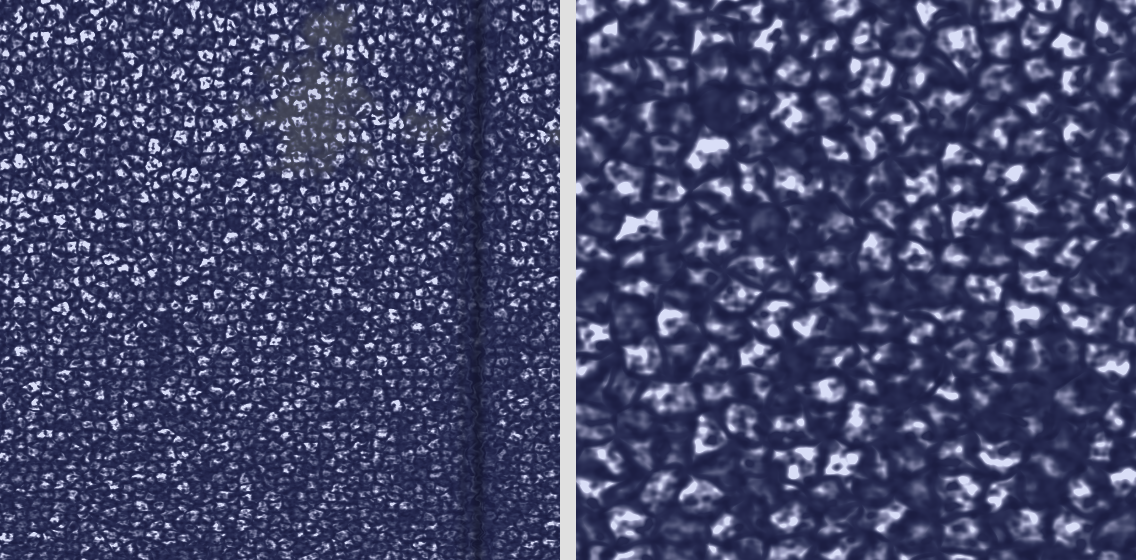
Left: the whole. Right: its middle third, enlarged.
Write a Shadertoy shader that draws this texture.

```glsl
// Navy pebbled leather with glinting grains, a vertical crease and faint worn stains.
#define GRAIN_SCALE 42.0
#define GRAIN_VARIETY 0.24
#define SPECKLE_SCALE 105.0
#define SHEEN 1.45
#define CREASE_X 0.853
#define CREASE_WIDTH 0.036
#define STAIN_STRENGTH 0.55
#define STAIN_COLOR vec3(0.36, 0.37, 0.38)

vec2 hash2(vec2 p) {
    vec3 q = fract(p.xyx * vec3(0.1031, 0.1030, 0.0973));
    q += dot(q, q.yzx + 33.33);
    return fract((q.xx + q.yz) * q.zy);
}

float cornerSlope(vec2 corner, vec2 offset) {
    float angle = 6.2832 * hash2(corner + 17.0).x;
    return dot(vec2(cos(angle), sin(angle)), offset);
}

// Gradient noise, roughly -0.7 to 0.7
float gradientNoise(vec2 p) {
    vec2 i = floor(p), f = fract(p);
    vec2 w = f * f * f * (f * (f * 6.0 - 15.0) + 10.0);
    vec2 e = vec2(1.0, 0.0);
    float low = mix(cornerSlope(i, f), cornerSlope(i + e, f - e), w.x);
    float high = mix(cornerSlope(i + e.yx, f - e.yx), cornerSlope(i + 1.0, f - 1.0), w.x);
    return mix(low, high, w.y);
}

// Weighted cells: x = distance to the valley, y = grain tone, zw = offset from centre
vec4 grainCell(vec2 p) {
    vec2 base = floor(p);
    float nearest = 9.0, second = 9.0, tone = 0.0;
    vec2 fromCentre = vec2(0.0);
    for (int y = -2; y <= 2; y++) {
        for (int x = -2; x <= 2; x++) {
            vec2 id = base + vec2(x, y);
            vec2 rnd = hash2(id + 91.0);
            vec2 offset = p - id - 0.08 - 0.84 * hash2(id);
            float d = length(offset) - GRAIN_VARIETY * rnd.x;
            if (d < nearest) {
                second = nearest;
                nearest = d;
                tone = mix(rnd.y, rnd.x, 0.45);
                fromCentre = offset;
            } else {
                second = min(second, d);
            }
        }
    }
    return vec4(second - nearest, tone, fromCentre);
}

// Shadow to glint, in five equal steps
vec3 leatherRamp(float v) {
    vec3 c = mix(vec3(0.115, 0.125, 0.275), vec3(0.19, 0.21, 0.36), clamp(v * 5.0, 0.0, 1.0));
    c = mix(c, vec3(0.30, 0.32, 0.46), clamp(v * 5.0 - 1.0, 0.0, 1.0));
    c = mix(c, vec3(0.45, 0.46, 0.60), clamp(v * 5.0 - 2.0, 0.0, 1.0));
    c = mix(c, vec3(0.61, 0.62, 0.76), clamp(v * 5.0 - 3.0, 0.0, 1.0));
    return mix(c, vec3(0.85, 0.87, 0.97), clamp(v * 5.0 - 4.0, 0.0, 1.0));
}

// Patchy worn spots: xy = centre, z = radius
float stainMask(vec2 uv) {
    vec3 spots[5] = vec3[5](vec3(0.56, 0.80, 0.13), vec3(0.755, 0.77, 0.045),
        vec3(0.60, 0.75, 0.05), vec3(0.995, 0.76, 0.025), vec3(0.58, 0.95, 0.06));
    float patches = gradientNoise(uv * 22.0) + 0.5 * gradientNoise(uv * 55.0);
    float mask = 0.0;
    for (int i = 0; i < 5; i++) {
        float d = length(uv - spots[i].xy) / spots[i].z;
        mask = max(mask, smoothstep(1.1, 0.2, d + 0.7 * patches));
    }
    return mask;
}

void mainImage(out vec4 fragColor, in vec2 fragCoord) {
    vec2 uv = fragCoord / iResolution.xy;

    // Grains flatten towards the bottom, and wobble out of round
    vec2 p = vec2(uv.x, 1.4 * uv.y - 0.25 * uv.y * uv.y);
    vec2 wobble = vec2(gradientNoise(p * 65.0), gradientNoise(p * 65.0 + 40.0));
    vec4 grain = grainCell(p * GRAIN_SCALE + 0.35 * wobble);

    // Broken glints on the domes, strongest on the upper side
    float dome = smoothstep(0.06, 0.55, grain.x);
    float speckle = gradientNoise(p * SPECKLE_SCALE)
        + 0.4 * gradientNoise(p * SPECKLE_SCALE * 1.9 + 7.0);
    float facets = clamp(0.5 + 1.25 * speckle + 0.35 * dot(grain.zw, vec2(-0.5, 0.85)), 0.04, 1.4);
    float fall = mix(0.72, 1.15, smoothstep(0.0, 0.9, uv.y)) * mix(1.08, 0.88, uv.x);
    float value = SHEEN * fall * dome * facets * mix(0.25, 1.2, grain.y);
    value += 0.06 + 0.14 * speckle * (1.0 - dome);

    // Crease: grains shrink into fine upright wrinkles around a dark fold
    float bend = 0.006 * gradientNoise(vec2(3.0, uv.y * 4.0));
    float across = (uv.x - CREASE_X - bend) / CREASE_WIDTH;
    float crease = exp(-across * across);
    float wrinkles = gradientNoise(vec2(uv.x * 125.0 + 2.0 * wobble.x, uv.y * 42.0));
    value = mix(value, 0.07 + 0.42 * wrinkles + 0.12 * value, 0.9 * crease);
    float fold = exp(-pow(across * 3.2, 2.0)) + 0.5 * exp(-pow((across + 0.75) * 4.5, 2.0));

    vec3 color = leatherRamp(clamp(value, 0.0, 1.0));
    color *= 1.0 - 0.28 * fold;
    color *= 1.0 + 0.12 * min(speckle, 0.0) * (1.0 - dome);
    color = mix(color, max(color * 0.9, STAIN_COLOR), STAIN_STRENGTH * stainMask(uv));
    fragColor = vec4(color, 1.0);
}
```
